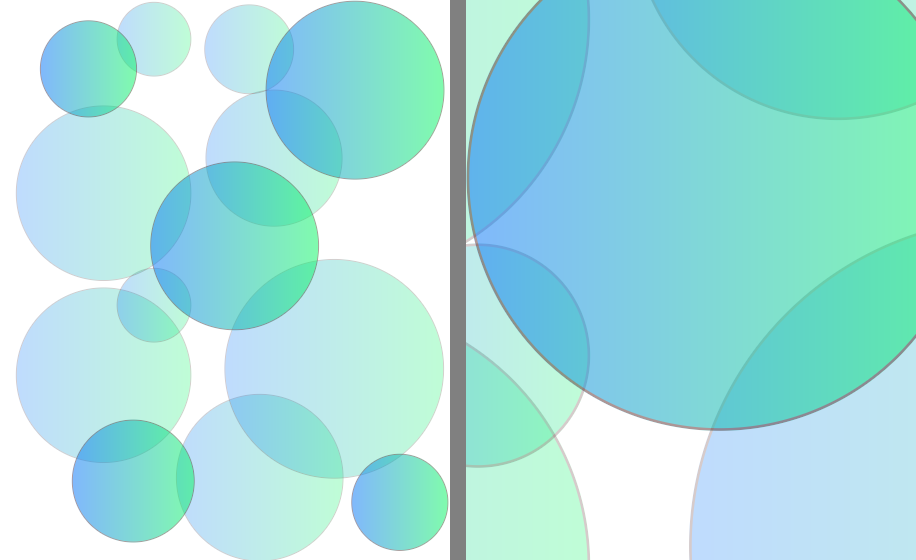
Left: the whole. Right: its middle third, enlarged.
Give the GLSL for this background, as a WebGL 2 fragment shader.

```glsl
#version 300 es
precision highp float;
// Overlapping translucent discs with a blue-to-green gradient on white.

uniform vec2 u_resolution;
out vec4 outColor;

const float PI = 3.14159265;
const vec3 PAPER = vec3(1.0);
const vec3 BLUE = vec3(0.0, 0.44, 0.98);
const vec3 GREEN = vec3(0.0, 0.97, 0.36);
const vec3 OUTLINE = vec3(0.35, 0.18, 0.18);
const float OUTLINE_WIDTH = 0.0016;
const float FAINT = 0.25;
const float STRONG = 0.5;

// Coverage of the region where dist < 0, softened over one pixel.
float coverage(float dist, float pixel) {
    return clamp(0.5 - dist / pixel, 0.0, 1.0);
}

// Lays one outlined gradient disc over the colour below it.
vec3 blendDisc(vec3 below, vec2 p, vec2 center, float radius, float opacity, float pixel) {
    vec2 offset = p - center;
    float dist = length(offset) - radius;
    float across = clamp(0.5 + 0.5 * offset.x / radius, 0.0, 1.0);
    float ring = coverage(abs(dist) - 0.5 * OUTLINE_WIDTH, pixel);
    vec3 ink = mix(mix(BLUE, GREEN, across), OUTLINE, ring);
    float cover = coverage(dist - 0.5 * OUTLINE_WIDTH, pixel);
    return mix(below, ink, opacity * cover);
}

// Left column: large and small discs alternate upwards.
vec3 leftColumn(vec3 color, vec2 p, float pixel) {
    for (int i = 0; i < 4; i++) {
        float row = float(i);
        float alternate = cos(PI * row);
        vec2 center = vec2(0.23 - 0.045 * alternate,
                           0.28 + 0.2 * row + 0.05 * cos(row * PI / 1.5));
        float radius = 0.111 + 0.045 * alternate;
        color = blendDisc(color, p, center, radius, FAINT, pixel);
    }
    return color;
}

// Right column: discs swell, then shrink towards the top.
vec3 rightColumn(vec3 color, vec2 p, float pixel) {
    for (int i = 0; i < 4; i++) {
        float row = float(i);
        float swell = sin(1.6 * row + 0.2);
        vec2 center = vec2(0.44 + 0.12 * swell + 0.04 * row,
                           0.147 + 0.255 * row - 0.07 * sin(row * PI / 1.5));
        float radius = 0.137 + 0.06 * swell;
        color = blendDisc(color, p, center, radius, FAINT, pixel);
    }
    return color;
}

// Strong discs: a skewed quincunx, four corners and a raised middle.
vec3 quincunx(vec3 color, vec2 p, float pixel) {
    for (int i = 0; i < 5; i++) {
        bool isMiddle = i == 4;
        vec2 side = isMiddle ? vec2(0.0) : vec2(i % 2, i / 2) * 2.0 - 1.0;
        vec2 center = vec2(0.436, 0.49) + vec2(0.238, 0.368) * side
                    - vec2(0.04, 0.019) * side.yx;
        float radius = 0.11 + 0.024 * side.x * side.y + 0.0125 * (side.x + side.y);
        if (isMiddle) {
            center += vec2(-0.017, 0.071);
            radius += 0.04;
        }
        color = blendDisc(color, p, center, radius, STRONG, pixel);
    }
    return color;
}

void main() {
    // Canvas height is the unit of length.
    vec2 p = gl_FragCoord.xy / u_resolution.y;
    float pixel = 1.0 / u_resolution.y;

    vec3 color = leftColumn(PAPER, p, pixel);
    color = rightColumn(color, p, pixel);
    color = quincunx(color, p, pixel);
    outColor = vec4(color, 1.0);
}
```
